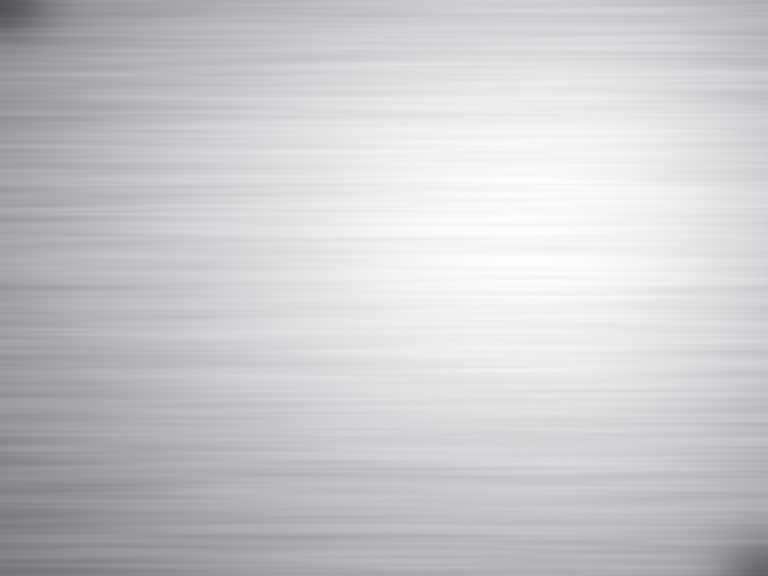
This texture is drawn by a WebGL 1 fragment shader. Its source:

```glsl
precision highp float;
// Brushed metal sheet: a soft off-centre highlight falls off to grey edges,
// crossed by fine horizontal scratches. The scratches are layers of value
// noise stretched along x, with every row shifted by its own random amount.
uniform vec2 u_resolution;

const vec2 HIGHLIGHT_CENTER = vec2(0.70, 0.63);
const float HIGHLIGHT_LEVEL = 0.985;
const float FALLOFF_DEPTH = 0.74;
const float FALLOFF_RATE = 1.28;
const float RIGHT_STEEPNESS = 1.38;
const float TOP_STEEPNESS = 1.30;

const float CORNER_RADIUS = 0.065;
const float CORNER_DEPTH = 0.22;

const float BROAD_ROWS = 52.0;
const float MEDIUM_ROWS = 118.0;
const float FINE_ROWS = 215.0;
const float SCRATCH_CONTRAST = 0.125;
const float HIGHLIGHT_CONTRAST = 0.075;

const vec3 SHADE_TINT = vec3(-0.006, -0.008, 0.019);
const vec3 LIGHT_TINT = vec3(-0.001, -0.001, 0.002);

float hash(vec2 p) {
  vec3 q = fract(vec3(p.xyx) * vec3(0.1031, 0.1030, 0.0973));
  q += dot(q, q.yzx + 33.33);
  return fract((q.x + q.y) * q.z);
}

// Smooth random values along one row, shifted so that joints do not line up.
float rowNoise(float x, float row, float seed) {
  x += 17.0 * hash(vec2(row, seed));
  float cell = floor(x);
  float blend = smoothstep(0.0, 1.0, x - cell);
  float a = hash(vec2(cell + seed, row));
  float b = hash(vec2(cell + seed + 1.0, row));
  return mix(a, b, blend) - 0.5;
}

// Long thin streaks: rows per canvas height, cells per canvas width.
float streaks(vec2 uv, float rows, float cells, float seed) {
  float y = uv.y * rows;
  float row = floor(y);
  float blend = smoothstep(0.0, 1.0, y - row);
  float below = rowNoise(uv.x * cells, row, seed);
  float above = rowNoise(uv.x * cells, row + 1.0, seed);
  return mix(below, above, blend);
}

// Broad light with different slopes on each side of its centre.
float sheen(vec2 uv) {
  vec2 offset = uv - HIGHLIGHT_CENTER;
  offset.x *= mix(1.0, RIGHT_STEEPNESS, step(0.0, offset.x));
  offset.y *= mix(1.0, TOP_STEEPNESS, step(0.0, offset.y));
  float drop = 1.0 - exp(-FALLOFF_RATE * dot(offset, offset));
  return HIGHLIGHT_LEVEL - FALLOFF_DEPTH * drop;
}

float cornerShade(vec2 uv, vec2 corner) {
  vec2 d = (uv - corner) / CORNER_RADIUS;
  return CORNER_DEPTH * exp(-dot(d, d));
}

void main() {
  vec2 uv = gl_FragCoord.xy / u_resolution;

  // Lighting
  float light = sheen(uv);
  light -= cornerShade(uv, vec2(0.0, 1.0));
  light -= cornerShade(uv, vec2(1.0, 0.0));

  // Scratches, fainter where the sheet is brightest
  float grain = 0.25 * streaks(uv, BROAD_ROWS, 2.5, 3.0)
              + 0.45 * streaks(uv, MEDIUM_ROWS, 4.0, 19.0)
              + 0.35 * streaks(uv, FINE_ROWS, 6.5, 41.0);
  float brightness = smoothstep(0.70, 0.98, light);
  light += grain * mix(SCRATCH_CONTRAST, HIGHLIGHT_CONTRAST, brightness);

  // Cool grey in the shade, nearly neutral in the light
  vec3 color = vec3(light) + mix(SHADE_TINT, LIGHT_TINT, brightness);
  gl_FragColor = vec4(clamp(color, 0.0, 1.0), 1.0);
}
```
